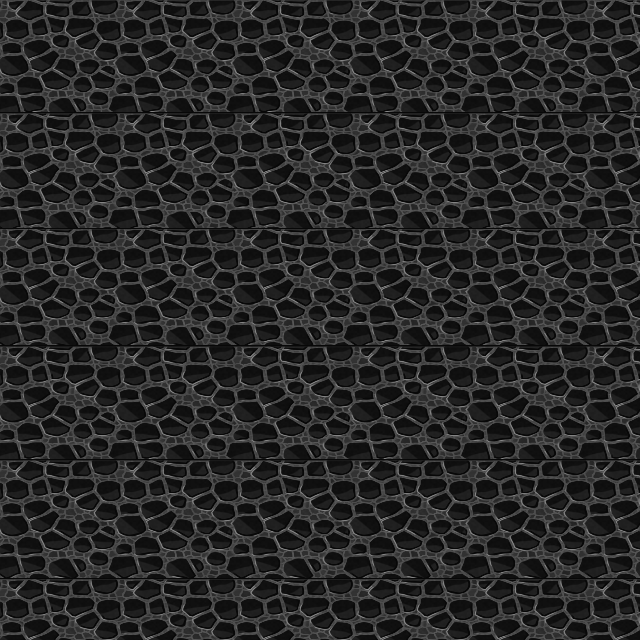
Reproduce this texture procedurally as a three.js fragment shader.

```glsl
// Dark volcanic rock: faceted black stones in ridged gravel, tiled with visible row seams.
varying vec2 vUv;

// Layout: tiles on the canvas, then cells in one tile
const vec2 TILES = vec2(5.45, 5.525);
const float TILE_SHIFT = 0.035;
const float SEAM_JITTER = 0.03;
const float SEAM_WIDTH = 0.009;
const vec2 STONE_CELLS = vec2(5.0, 6.0);
const vec2 PEBBLE_CELLS = vec2(14.0, 19.0);
const vec2 GRAIN_CELLS = vec2(60.0, 60.0);

// Sizes in cell units
const vec2 STONE_RADIUS = vec2(0.27, 0.64);
const vec2 PEBBLE_RADIUS = vec2(0.25, 0.55);
const float JITTER = 0.7;
const float STONE_GAP = 0.075;
const float RIM_WIDTH = 0.09;
const float OUTLINE_WIDTH = 0.055;
const float SOFT = 0.045;
const float ROUGHNESS = 0.09;

// Colours
const vec3 CREVICE = vec3(0.03);
const vec3 STONE_DARK = vec3(0.06);
const vec3 STONE_FACET = vec3(0.125);
const vec3 PEBBLE_DARK = vec3(0.13);
const vec3 PEBBLE_LIGHT = vec3(0.22);
const vec3 MORTAR = vec3(0.28);
const vec3 RIDGE = vec3(0.35);
const vec3 GLINT = vec3(0.52);

float hash(vec2 p) {
  return fract(sin(dot(p, vec2(127.1, 311.7))) * 43758.5453);
}

// Repeats across the tile width only, so rows break at the seams
vec2 wrapCell(vec2 cell, float columns) {
  return vec2(floor(mod(cell.x + 0.5, columns)), cell.y);
}

float noise(vec2 p, float columns) {
  vec2 i = floor(p);
  vec2 f = fract(p);
  f = f * f * (3.0 - 2.0 * f);
  float a = hash(wrapCell(i, columns));
  float b = hash(wrapCell(i + vec2(1.0, 0.0), columns));
  float c = hash(wrapCell(i + vec2(0.0, 1.0), columns));
  float d = hash(wrapCell(i + vec2(1.0, 1.0), columns));
  return mix(mix(a, b, f.x), mix(c, d, f.x), f.y);
}

// Jittered centre in xy, radius in z
vec3 site(vec2 cell, float columns, vec2 radii) {
  vec2 id = wrapCell(cell, columns) + columns * 3.0;
  vec2 offset = vec2(hash(id), hash(id + 17.3)) - 0.5;
  return vec3(cell + 0.5 + JITTER * offset, mix(radii.x, radii.y, hash(id + 41.7)));
}

// Distance to the border of the weighted Voronoi cell; also its site and id
float cellEdge(vec2 p, float columns, vec2 radii, out vec3 home, out vec2 id) {
  vec2 base = floor(p);
  vec2 homeCell = base;
  float best = 100.0;
  for (int j = -2; j <= 2; j++) {
    for (int i = -2; i <= 2; i++) {
      vec2 cell = base + vec2(float(i), float(j));
      vec3 s = site(cell, columns, radii);
      float power = dot(s.xy - p, s.xy - p) - s.z * s.z;
      if (power < best) { best = power; home = s; homeCell = cell; }
    }
  }
  float edge = 100.0;
  for (int j = -2; j <= 2; j++) {
    for (int i = -2; i <= 2; i++) {
      vec2 cell = base + vec2(float(i), float(j));
      vec3 s = site(cell, columns, radii);
      float power = dot(s.xy - p, s.xy - p) - s.z * s.z;
      float span = max(length(s.xy - home.xy), 0.001);
      if (distance(cell, homeCell) > 0.5) edge = min(edge, (power - best) / (2.0 * span));
    }
  }
  id = wrapCell(homeCell, columns);
  return edge;
}

float seamAt(float row) {
  return row + SEAM_JITTER * hash(vec2(row, 5.0));
}

void main() {
  // Tile position, measured down from the seam above
  vec2 tile = vec2(vUv.x, 1.0 - vUv.y) * TILES + vec2(0.0, TILE_SHIFT);
  float row = floor(tile.y);
  if (tile.y < seamAt(row)) row -= 1.0;
  tile.y -= seamAt(row);
  float grain = noise(tile * GRAIN_CELLS, GRAIN_CELLS.x);
  float patches = noise(tile * PEBBLE_CELLS, PEBBLE_CELLS.x);

  // Gravel with raised ridges
  vec3 home;
  vec2 id;
  vec2 p = tile * PEBBLE_CELLS + ROUGHNESS * (grain - 0.5);
  float edge = cellEdge(p, PEBBLE_CELLS.x, PEBBLE_RADIUS, home, id);
  vec3 pebble = mix(PEBBLE_DARK, PEBBLE_LIGHT, 0.7 * hash(id + 9.1) + 0.3 * grain);
  vec3 color = mix(mix(MORTAR, RIDGE, patches), pebble, smoothstep(0.05, 0.16, edge));

  // Stone outline: cell border clipped by a rounded radius
  p = tile * STONE_CELLS + ROUGHNESS * (patches - 0.5);
  edge = cellEdge(p, STONE_CELLS.x, STONE_RADIUS, home, id);
  vec2 outward = p - home.xy;
  float stone = min(edge - STONE_GAP, home.z * 1.08 - length(outward * vec2(0.92, 1.08)));
  vec2 side = outward / max(length(outward), 0.001);

  // Rim and broken glints on the lower left
  float rim = smoothstep(-RIM_WIDTH - SOFT, -RIM_WIDTH * 0.4, stone);
  color = mix(color, mix(MORTAR, RIDGE, grain), 0.75 * rim);
  float lit = smoothstep(0.1, 0.6, dot(side, vec2(-0.6, 0.8))) * smoothstep(0.4, 0.65, patches);
  color = mix(color, GLINT, lit * smoothstep(SOFT, 0.0, abs(stone + 0.035)));

  // Dark face, paler lower facet and crevice on the lower right
  float tilt = (hash(id + 3.7) - 0.5) * 1.6;
  float facet = dot(outward, vec2(sin(tilt), cos(tilt))) - 0.12 * home.z;
  vec3 face = mix(STONE_DARK, STONE_FACET, smoothstep(-SOFT, SOFT, facet));
  face += 0.02 * (grain - 0.5);
  float crevice = smoothstep(OUTLINE_WIDTH + SOFT, OUTLINE_WIDTH, stone);
  face = mix(face, CREVICE, crevice * smoothstep(-0.2, 0.4, dot(side, vec2(0.6, 0.8))));
  color = mix(color, face, smoothstep(-SOFT * 0.5, SOFT * 0.5, stone));

  // Row seam: dark line over a faint pale one
  float pale = smoothstep(2.2 * SEAM_WIDTH, 1.4 * SEAM_WIDTH, tile.y);
  color = mix(color, MORTAR, 0.4 * pale);
  color = mix(color, CREVICE, smoothstep(1.4 * SEAM_WIDTH, 0.7 * SEAM_WIDTH, tile.y));
  gl_FragColor = vec4(color, 1.0);
}
```
